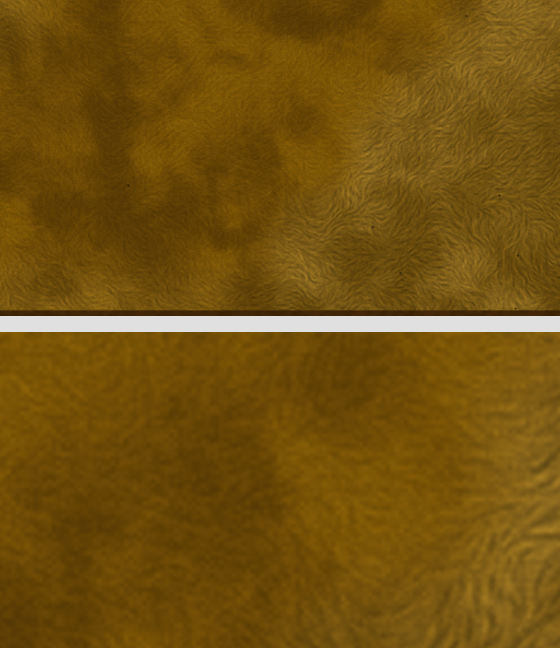
Top, the full canvas; bottom, a detail of the centre.
Reproduce this texture procedurally as a WebGL 1 fragment shader.

```glsl
precision highp float;
uniform vec2 u_resolution;

const vec3 HIDE_DARK = vec3(0.350, 0.230, 0.015);
const vec3 HIDE_LIGHT = vec3(0.490, 0.340, 0.022);
const vec3 SHEEN_DARK = vec3(0.395, 0.280, 0.045);
const vec3 SHEEN_LIGHT = vec3(0.530, 0.400, 0.115);
const vec3 EDGE_COLOR = vec3(0.250, 0.145, 0.025);
const float EDGE_HEIGHT = 0.018;
const float BLOTCH_SCALE = 6.2;
const float FLOW_SCALE = 4.5;
const float GRAIN_SCALE = 125.0;
const float GRAIN_STEP = 0.0036;
const float RELIEF_SHIFT = 0.0042;
const float RELIEF_SMOOTH = 0.20;
const float RELIEF_SHEEN = 0.52;
const float MOTTLE = 0.13;
const float SPECK_SCALE = 9.0;
const float SPECK_CHANCE = 0.05;
const float SPECK_RADIUS = 0.0032;

float hash(vec2 p) {
  return fract(sin(dot(p, vec2(127.1, 311.7))) * 43758.545);
}

float noise(vec2 p) {
  vec2 i = floor(p);
  vec2 f = fract(p);
  f = f * f * (3.0 - 2.0 * f);
  float low = mix(hash(i), hash(i + vec2(1.0, 0.0)), f.x);
  float high = mix(hash(i + vec2(0.0, 1.0)), hash(i + vec2(1.0)), f.x);
  return mix(low, high, f.y);
}

float fbm(vec2 p) {
  float sum = 0.0;
  float amp = 0.5;
  for (int i = 0; i < 6; i++) {
    sum += amp * noise(p);
    p = mat2(1.6, 1.2, -1.2, 1.6) * p + 7.3;
    amp *= 0.53;
  }
  return sum / 1.04;
}

// Direction of the wrinkles, swirling over the hide
vec2 flow(vec2 p) {
  float angle = 2.8 * (noise(p * FLOW_SCALE + 3.0) - 0.5)
              + 2.0 * (noise(p * FLOW_SCALE * 3.0) - 0.5)
              + 1.2 * (noise(p * FLOW_SCALE * 8.0) - 0.5) - 0.15;
  return vec2(cos(angle), sin(angle));
}

// Fine noise smeared briefly along the wrinkle direction
float grain(vec2 p, vec2 dir) {
  float sum = 0.0;
  for (int i = -2; i <= 2; i++) {
    sum += noise((p + dir * float(i) * GRAIN_STEP) * GRAIN_SCALE);
  }
  return sum / 5.0;
}

float segment(vec2 p, vec2 a, vec2 b) {
  vec2 ab = b - a;
  return length(p - a - ab * clamp(dot(p - a, ab) / dot(ab, ab), 0.0, 1.0));
}

// Sparse dark pores, one candidate per cell
float specks(vec2 p, float pixel) {
  vec2 cell = floor(p * SPECK_SCALE);
  vec2 offset = 0.2 + 0.6 * vec2(hash(cell + 17.0), hash(cell + 41.0));
  float d = length(p - (cell + offset) / SPECK_SCALE);
  float present = step(hash(cell + 5.0), SPECK_CHANCE);
  return present * (1.0 - smoothstep(SPECK_RADIUS - pixel, SPECK_RADIUS + pixel, d));
}

void main() {
  float pixel = 1.0 / u_resolution.y;
  vec2 p = gl_FragCoord.xy * pixel;
  vec2 dir = flow(p);

  // Cloudy blotches
  vec2 warp = vec2(fbm(p * 4.0 + 11.0), fbm(p * 4.0 + 29.0)) - 0.5;
  float cloud = fbm(p * BLOTCH_SCALE + warp * 1.2 + 2.0);
  float tone = smoothstep(0.20, 0.78, cloud);

  // Pale sheen on the right, fading in along a slanted border
  float border = p.x - mix(0.72, 1.42, p.y) + warp.x * 0.35;
  float sheen = smoothstep(-0.12, 0.20, border);
  sheen = max(sheen, 0.55 * (1.0 - smoothstep(0.0, 0.25, p.y + warp.y * 0.3)));
  float corner = length(p - vec2(0.0, 0.97));
  sheen = max(sheen, 0.6 * (1.0 - smoothstep(0.0, 0.28, corner)));

  vec3 color = mix(mix(HIDE_DARK, HIDE_LIGHT, tone),
                   mix(SHEEN_DARK, SHEEN_LIGHT, tone), sheen);

  // Wrinkle relief lit from above
  vec2 across = vec2(-dir.y, dir.x);
  float relief = grain(p, dir) - grain(p + across * RELIEF_SHIFT, dir);
  color *= 1.0 + relief * mix(RELIEF_SMOOTH, RELIEF_SHEEN, sheen);
  color *= 1.0 + MOTTLE * (noise(p * 210.0) - 0.5);

  // Faint crease and pores
  float crease = segment(p + warp * 0.08, vec2(0.93, 0.91), vec2(1.26, 0.76));
  color *= 1.0 - 0.06 * (1.0 - smoothstep(0.0, 0.022, crease));
  color *= 1.0 - 0.55 * specks(p, pixel);

  // Dark lower edge
  float edge = 1.0 - smoothstep(EDGE_HEIGHT - pixel, EDGE_HEIGHT + pixel, p.y);
  color = mix(color, EDGE_COLOR * (0.9 + 0.2 * noise(p * 60.0)), edge);
  gl_FragColor = vec4(color, 1.0);
}
```
